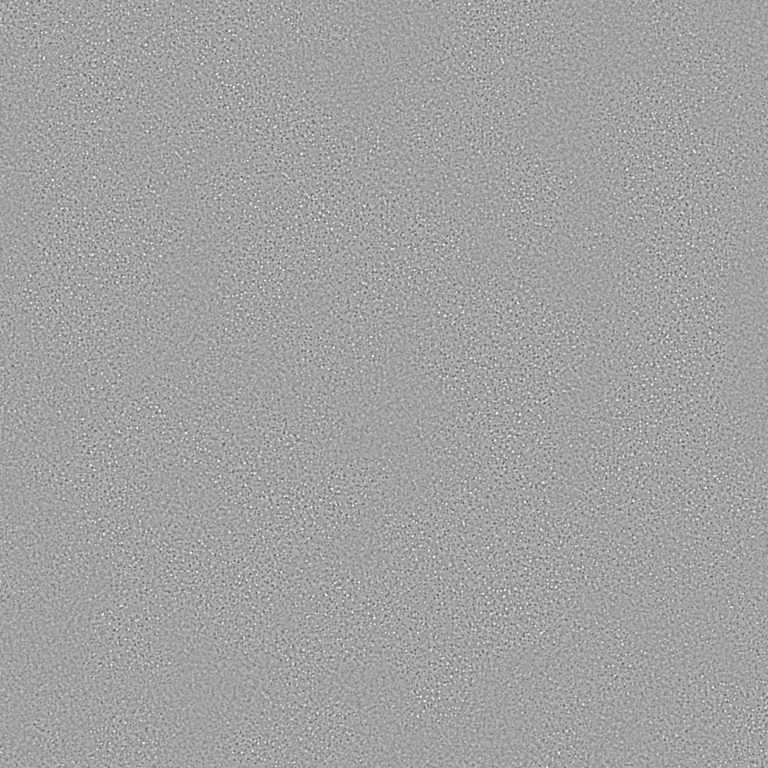
Give the GLSL for this texture map, as a three.js fragment shader.

```glsl
varying vec2 vUv;

float hash(vec2 p) {
  return fract(sin(dot(p, vec2(127.1, 311.7))) * 43758.5453);
}

float noise(vec2 p) {
  vec2 i = floor(p);
  vec2 f = fract(p);
  f = f * f * (3.0 - 2.0 * f);
  float low = mix(hash(i), hash(i + vec2(1.0, 0.0)), f.x);
  float high = mix(hash(i + vec2(0.0, 1.0)), hash(i + vec2(1.0, 1.0)), f.x);
  return mix(low, high, f.y);
}

// Slope at a lattice corner, projected on the offset from it
float slope(vec2 corner, vec2 offset) {
  float angle = 6.2832 * hash(corner);
  return dot(vec2(cos(angle), sin(angle)), offset);
}

float gradientNoise(vec2 p) {
  vec2 i = floor(p);
  vec2 f = fract(p);
  vec2 u = f * f * (3.0 - 2.0 * f);
  vec2 e = vec2(1.0, 0.0);
  float low = mix(slope(i, f), slope(i + e.xy, f - e.xy), u.x);
  float high = mix(slope(i + e.yx, f - e.yx), slope(i + e.xx, f - e.xx), u.x);
  return mix(low, high, u.y);
}

vec2 rotate(vec2 p, float angle) {
  float c = cos(angle);
  float s = sin(angle);
  return vec2(c * p.x - s * p.y, s * p.x + c * p.y);
}

// Dark pits with light rims and light flecks with dark rims, balanced to zero
float speckles(vec2 p) {
  vec2 cell = floor(p);
  float sum = 0.0;
  for (int y = -1; y <= 1; y++) {
    for (int x = -1; x <= 1; x++) {
      vec2 id = cell + vec2(float(x), float(y));
      vec2 offset = p - id - vec2(hash(id + 17.3), hash(id + 41.9));
      float h = hash(id + 73.1);
      float light = 2.0 * h - 1.0;
      float tone = h < 0.5 ? -0.09 - 0.24 * h : 0.05 + 0.26 * light * light;
      float falloff = dot(offset, offset) * mix(5.0, 10.0, hash(id + 5.7));
      sum += tone * (1.0 - falloff) * exp(-falloff);
    }
  }
  return sum;
}

// Busy patches in loose columns, parted by calmer areas
float roughness(vec2 p) {
  vec2 warped = p + 0.06 * (vec2(noise(p * 9.0), noise(p * 9.0 + 31.0)) - 0.5);
  float column = abs(sin(12.566 * warped.x));
  float patches = 0.5 * noise(warped * 11.0 + 3.0) + 0.5 * noise(warped * 23.0 + 57.0);
  return smoothstep(0.15, 0.8, patches + 0.25 * (column - 0.5));
}

void main() {
  float rough = roughness(vUv);

  // Fine sandy grain over the whole surface
  float grain = gradientNoise(rotate(vUv, 0.5) * 250.0 + 90.0);
  grain += gradientNoise(rotate(vUv, 1.1) * 310.0 + 700.0);

  float gray = 0.633 + 0.005 * (rough - 0.5) + 0.12 * grain;
  gray += speckles(rotate(vUv, 0.3) * 190.0 + 200.0) * mix(0.4, 1.3, rough);

  gl_FragColor = vec4(vec3(clamp(gray, 0.4, 0.92)), 1.0);
}
```
